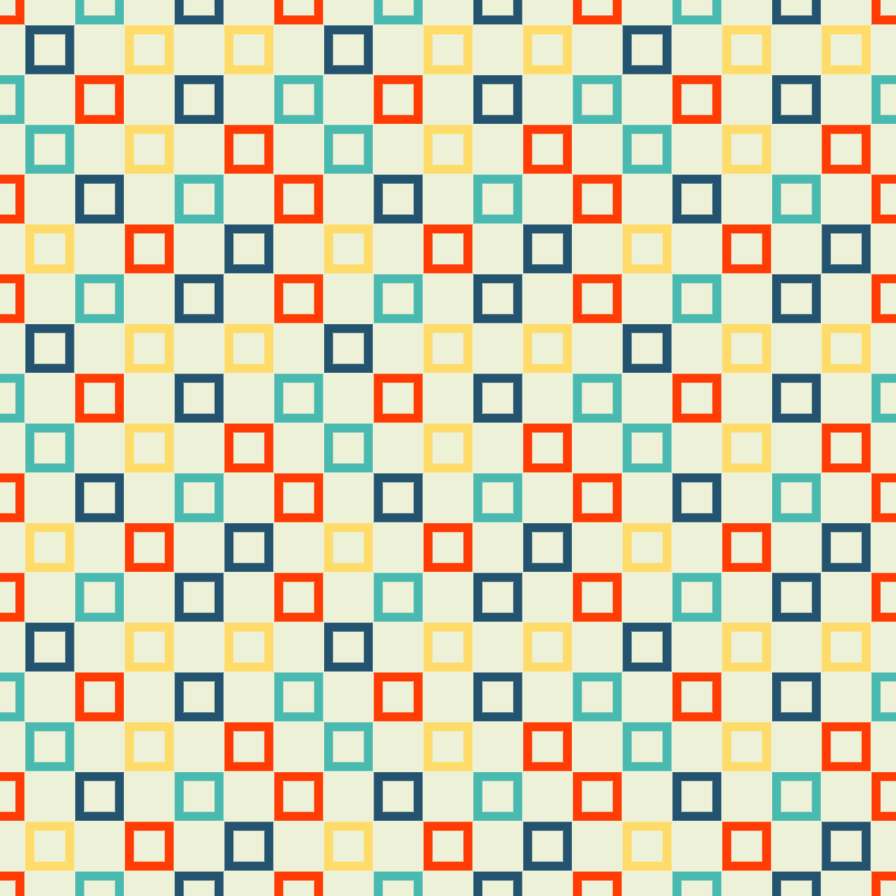
This pattern is drawn by a Shadertoy shader. Its source:

```glsl
const float CELLS = 18.0;       // cells across and down the canvas
const int PERIOD = 6;           // cells in one repeat, giving 3 x 3 repeats
const float FRAME_RADIUS = 0.4; // centre line of the frame, in cells
const float FRAME_WIDTH = 0.18;

const vec3 CREAM = vec3(0.93, 0.945, 0.845);
const vec3 RED = vec3(1.0, 0.235, 0.01);
const vec3 TEAL = vec3(0.29, 0.73, 0.69);
const vec3 NAVY = vec3(0.14, 0.325, 0.44);
const vec3 YELLOW = vec3(1.0, 0.86, 0.41);

// Palette order within one repeat: three frames per row, top row first
const int FRAME_ORDER[18] = int[18](
    0, 1, 2,
    2, 3, 3,
    1, 0, 2,
    1, 3, 0,
    0, 2, 1,
    3, 0, 2
);

vec3 paletteColor(int index) {
    if (index == 0) return RED;
    if (index == 1) return TEAL;
    if (index == 2) return NAVY;
    return YELLOW;
}

// Signed distance to a square outline with sharp corners
float squareFrame(vec2 p, float radius, float width) {
    float chebyshev = max(abs(p.x), abs(p.y));
    return abs(chebyshev - radius) - 0.5 * width;
}

float coverage(float dist, float softness) {
    return 1.0 - smoothstep(-0.5 * softness, 0.5 * softness, dist);
}

vec3 frameColor(ivec2 cell, int period) {
    ivec2 wrapped = cell % period;
    return paletteColor(FRAME_ORDER[wrapped.y * 3 + wrapped.x / 2]);
}

void mainImage(out vec4 fragColor, in vec2 fragCoord) {
    // Cell centres lie on the canvas edges; rows count downward
    vec2 uv = fragCoord / iResolution.xy;
    vec2 grid = vec2(uv.x, 1.0 - uv.y) * CELLS;
    vec2 nearest = floor(grid + 0.5);
    vec2 local = grid - nearest;
    ivec2 cell = ivec2(nearest);

    // Frames fill alternate cells as on a checkerboard
    float occupied = float((cell.x + cell.y + 1) % 2);
    float softness = max(CELLS / min(iResolution.x, iResolution.y), 0.04);
    float frame = occupied * coverage(squareFrame(local, FRAME_RADIUS, FRAME_WIDTH), softness);

    fragColor = vec4(mix(CREAM, frameColor(cell, PERIOD), frame), 1.0);
}
```
